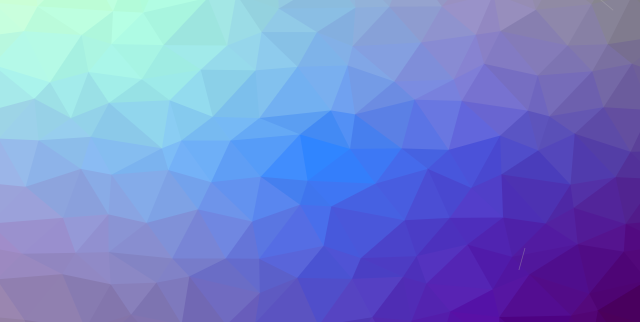
Reproduce this background procedurally as a WebGL 2 fragment shader.

```glsl
#version 300 es
precision highp float;

#define CELL vec2(0.152, 0.109)
#define MESH_ORIGIN vec2(-0.076, 0.009)
#define JITTER vec2(0.31, 0.29)
#define STAGGER 0.5
#define SHADE 0.034
#define CONTRAST 1.04
#define MEAN_COLOR vec3(0.45, 0.52, 0.80)
#define GLOW_COLOR vec3(0.12, 0.49, 1.0)
#define GLOW_CENTER vec2(0.515, 0.51)
#define GLOW_SIZE vec2(0.07, 0.09)
#define SCRATCH_ALPHA 0.3

uniform vec2 u_resolution;
out vec4 fragColor;

vec2 hash2(vec2 p) {
    vec3 q = fract(p.xyx * vec3(0.1031, 0.1030, 0.0973));
    q += dot(q, q.yzx + 33.33);
    return fract((q.xx + q.yz) * q.zy);
}

// Five evenly spaced colours blended across one row
vec3 ramp(float x, vec3 a, vec3 b, vec3 c, vec3 d, vec3 e) {
    x *= 4.0;
    vec3 left = mix(mix(a, b, clamp(x, 0.0, 1.0)), c, clamp(x - 1.0, 0.0, 1.0));
    return mix(mix(left, d, clamp(x - 2.0, 0.0, 1.0)), e, clamp(x - 3.0, 0.0, 1.0));
}

// Smooth colour field, mint at upper left to violet at lower right
vec3 colorField(vec2 uv) {
    uv = clamp(uv, 0.0, 1.0);
    vec3 top = ramp(uv.x, vec3(0.80, 1.0, 0.84), vec3(0.68, 0.98, 0.87),
        vec3(0.55, 0.74, 0.88), vec3(0.60, 0.56, 0.76), vec3(0.52, 0.52, 0.54));
    vec3 upper = ramp(uv.x, vec3(0.65, 0.93, 0.91), vec3(0.62, 0.92, 0.90),
        vec3(0.48, 0.69, 0.94), vec3(0.49, 0.47, 0.82), vec3(0.45, 0.40, 0.62));
    vec3 middle = ramp(uv.x, vec3(0.59, 0.71, 0.91), vec3(0.48, 0.71, 0.95),
        vec3(0.25, 0.53, 0.98), vec3(0.30, 0.32, 0.85), vec3(0.32, 0.21, 0.60));
    vec3 lower = ramp(uv.x, vec3(0.62, 0.55, 0.79), vec3(0.53, 0.57, 0.83),
        vec3(0.29, 0.38, 0.88), vec3(0.33, 0.17, 0.72), vec3(0.33, 0.06, 0.52));
    vec3 bottom = ramp(uv.x, vec3(0.57, 0.50, 0.65), vec3(0.49, 0.44, 0.68),
        vec3(0.33, 0.28, 0.74), vec3(0.34, 0.07, 0.65), vec3(0.30, 0.0, 0.36));
    vec3 color = ramp(uv.y, bottom, lower, middle, upper, top);
    color = mix(MEAN_COLOR, color, CONTRAST);
    vec2 g = (uv - GLOW_CENTER) / GLOW_SIZE;
    return mix(color, GLOW_COLOR, 0.6 * exp(-dot(g, g)));
}

// Jittered, staggered lattice point in canvas-height units
vec2 meshVertex(vec2 id) {
    vec2 offset = (hash2(id + 41.0) * 2.0 - 1.0) * JITTER;
    offset.x += STAGGER * mod(id.y, 2.0);
    return (id + offset) * CELL + MESH_ORIGIN;
}

// Signed distance to the line a-b, positive on its left
float edgeDistance(vec2 p, vec2 a, vec2 b) {
    vec2 e = b - a, q = p - a;
    return (e.x * q.y - e.y * q.x) / length(e);
}

// Flat facet colour, weighted by its pixel coverage in alpha
vec4 facet(vec2 p, vec2 a, vec2 b, vec2 c, float aspect, float px) {
    float inside = min(edgeDistance(p, a, b),
        min(edgeDistance(p, b, c), edgeDistance(p, c, a)));
    float coverage = clamp(inside / px + 0.5, 0.0, 1.0);
    if (coverage <= 0.0) return vec4(0.0);
    vec2 center = (a + b + c) / 3.0;
    float shade = (hash2(floor(center * 900.0)).x - 0.5) * SHADE;
    vec3 color = colorField(center / vec2(aspect, 1.0)) + shade;
    return vec4(color, 1.0) * coverage;
}

float segment(vec2 p, vec2 a, vec2 b) {
    vec2 e = b - a;
    return length(p - a - e * clamp(dot(p - a, e) / dot(e, e), 0.0, 1.0));
}

void main() {
    vec2 p = gl_FragCoord.xy / u_resolution.y;
    float aspect = u_resolution.x / u_resolution.y;
    float px = 1.0 / u_resolution.y;
    vec2 cell = floor((p - MESH_ORIGIN) / CELL);

    // Split each nearby quad along its shorter diagonal
    vec4 total = vec4(0.0);
    for (int j = -1; j <= 1; j++) {
        for (int i = -2; i <= 1; i++) {
            vec2 id = cell + vec2(i, j);
            vec2 a = meshVertex(id);
            vec2 b = meshVertex(id + vec2(1.0, 0.0));
            vec2 c = meshVertex(id + vec2(1.0, 1.0));
            vec2 d = meshVertex(id + vec2(0.0, 1.0));
            if (length((b - d) / CELL) < length((a - c) / CELL)) {
                total += facet(p, a, b, d, aspect, px) + facet(p, b, c, d, aspect, px);
            } else {
                total += facet(p, a, b, c, aspect, px) + facet(p, a, c, d, aspect, px);
            }
        }
    }
    vec3 color = total.a > 0.01 ? total.rgb / total.a : colorField(p / vec2(aspect, 1.0));

    // Two faint hairline slivers
    vec2 s = vec2(p.x / aspect * 1.984, p.y);
    float hairline = min(segment(s, vec2(1.627, 0.228), vec2(1.609, 0.163)),
        segment(s, vec2(1.863, 1.0), vec2(1.9, 0.969)));
    color = mix(color, vec3(0.7), SCRATCH_ALPHA * (1.0 - smoothstep(0.0, max(0.003, px), hairline)));
    fragColor = vec4(clamp(color, 0.0, 1.0), 1.0);
}
```
